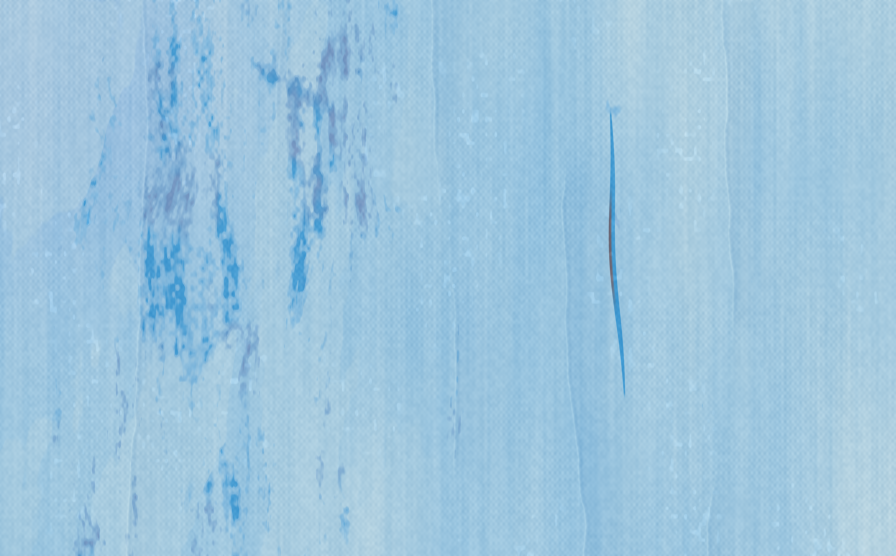
This texture is drawn by a Shadertoy shader. Its source:

```glsl
// Pale blue paint dragged down a woven canvas. Stretched noise scrapes the left
// half open to deeper blue and mauve between slanting pale smears; wavering
// ridges edge the layers and one narrow slit cuts the smooth right half.
#define PALE vec3(0.705, 0.822, 0.878)
#define SOFT vec3(0.555, 0.748, 0.872)
#define MID vec3(0.475, 0.705, 0.86)
#define DEEP vec3(0.25, 0.60, 0.82)
#define MAUVE vec3(0.49, 0.58, 0.74)
#define BROWN vec3(0.42, 0.40, 0.45)
#define SCRAPE_LEVEL 0.555
#define WEAVE_SIZE 0.0092
#define WEAVE_DEPTH 0.017
#define BRISTLE_DEPTH 0.034

float hash(vec2 p) {
    return fract(sin(dot(p, vec2(127.1, 311.7))) * 43758.5453);
}

float noise(vec2 p) {
    vec2 i = floor(p), f = fract(p);
    f = f * f * (3.0 - 2.0 * f);
    return mix(mix(hash(i), hash(i + vec2(1, 0)), f.x),
               mix(hash(i + vec2(0, 1)), hash(i + vec2(1, 1)), f.x), f.y);
}

float fbm(vec2 p) {
    float sum = 0.0, amp = 0.53;
    for (int i = 0; i < 4; i++) {
        sum += amp * noise(p);
        p = p * 2.03 + 17.3;
        amp *= 0.5;
    }
    return sum;
}

// Soft elliptical spot, one at its centre
float spot(vec2 p, vec2 centre, vec2 size) {
    vec2 d = (p - centre) / size;
    return exp(-dot(d, d));
}

// Smooth rise and fall between two bounds
float band(float x, float lo, float hi, float soft) {
    return smoothstep(lo - soft, lo + soft, x) * (1.0 - smoothstep(hi - soft, hi + soft, x));
}

// Broad tone of the covering coat
vec3 coat(vec2 p) {
    float tone = 0.52 + 0.22 * smoothstep(1.0, 1.45, p.x);
    tone -= 0.28 * band(p.x, 0.80, 1.10, 0.08) * (1.0 - 0.4 * p.y);
    tone += 0.90 * (fbm(p * vec2(5.0, 1.8) + 3.0) - 0.5);
    tone += 0.45 * (fbm(p * vec2(30.0, 2.2)) - 0.5);
    vec3 col = mix(SOFT, PALE, clamp(tone, 0.0, 1.0));
    return col + vec3(0.0, -0.025, 0.0) * spot(p, vec2(0.05, 0.85), vec2(0.4, 0.35));
}

// Crisp-edged pale smears, slightly slanted
float smear(vec2 p) {
    vec2 q = vec2(p.x - 0.18 * p.y, p.y);
    float n = fbm(q * vec2(8.0, 2.4) + 11.0) + 0.05 * noise(p * vec2(90.0, 30.0));
    return smoothstep(0.545, 0.575, n) * (1.0 - smoothstep(0.65, 0.85, p.x));
}

// How far the coat is scraped away, as a noise level
float scrapeLevel(vec2 p) {
    vec2 q = p + vec2(0.03 * (noise(p * 7.0) - 0.5), 0.0);
    float level = fbm(q * vec2(17.0, 3.6) + 41.0);
    level += 0.60 * (fbm(q * vec2(70.0, 8.0) + 5.0) - 0.5);
    level += 0.30 * (noise(q * vec2(170.0, 85.0)) - 0.5);
    level -= 0.34 * (1.0 - band(p.x, 0.11, 0.72, 0.12));
    level -= 0.12 * (1.0 - band(p.y, 0.08, 0.94, 0.08));
    level += 0.18 * spot(p, vec2(0.51, 0.72), vec2(0.055, 0.12));
    level += 0.15 * spot(p, vec2(0.56, 0.46), vec2(0.035, 0.15));
    level += 0.15 * spot(p, vec2(0.25, 0.38), vec2(0.035, 0.13));
    level += 0.13 * spot(p, vec2(0.43, 0.20), vec2(0.04, 0.15));
    level += 0.17 * spot(p, vec2(0.72, 0.70), vec2(0.025, 0.17));
    // Hooked stroke near the top, with a thick pale dab at its end
    float along = (p.x - 0.44) / 0.16;
    float hook = p.y - 0.92 + 0.11 * sqrt(clamp(along, 0.0, 1.0)) + 0.02 * (noise(p * 35.0) - 0.5);
    level += 0.24 * exp(-pow(hook / 0.018, 2.0)) * band(along, 0.1, 0.9, 0.15);
    return level - 0.35 * spot(p, vec2(0.63, 0.835), vec2(0.045, 0.022));
}

// Lit and shaded rims where one paint layer ends on another
float ridges(vec2 p) {
    float sum = 0.0;
    for (int i = 0; i < 5; i++) {
        float k = float(i);
        float x = 0.27 + 0.26 * k + 0.08 * (noise(vec2(p.y * 2.5, k * 9.0)) - 0.5)
                + 0.012 * (fbm(vec2(p.y * 16.0, k * 5.0)) - 0.5);
        float d = p.x - x;
        float rim = exp(-pow(d / 0.002, 2.0)) - 0.7 * exp(-pow((d - 0.005) / 0.003, 2.0));
        rim -= 0.6 * smoothstep(-0.001, 0.002, d) * exp(-d * d / 0.004);
        sum += rim * smoothstep(0.30, 0.65, noise(vec2(p.y * 3.5 + 3.0, k * 7.0 + 2.0)));
    }
    return sum;
}

void mainImage(out vec4 fragColor, in vec2 fragCoord) {
    vec2 p = fragCoord / iResolution.y;
    float smeared = smear(p);
    vec3 col = mix(coat(p), PALE, 0.4 * smeared);

    // Scraped streaks down to the under-paint
    float level = scrapeLevel(p) - SCRAPE_LEVEL - 0.11 * smeared;
    float mauve = smoothstep(0.50, 0.64, fbm(p * vec2(11.0, 6.0) + 70.0)
                + 0.20 * spot(p, vec2(0.51, 0.75), vec2(0.06, 0.07)));
    col = mix(col, mix(MID, MAUVE, 0.4 * mauve), 0.8 * smoothstep(-0.07, 0.11, level));
    col = mix(col, mix(DEEP, MAUVE, 0.85 * mauve), 0.9 * smoothstep(0.10, 0.24, level));

    // Slit: tapered blue opening with a brown left lip
    float t = clamp((0.80 - p.y) / 0.51, 0.0, 1.0);
    float dx = p.x - (1.098 + 0.024 * t * t + 0.003 * sin(t * 9.0));
    float halfWidth = 0.0012 + 0.0045 * sin(3.14159 * t);
    float cut = (1.0 - smoothstep(-0.0015, 0.0015, abs(dx) - halfWidth)) * band(p.y, 0.29, 0.80, 0.01);
    float lip = (1.0 - smoothstep(-0.003, 0.001, dx)) * band(t, 0.32, 0.65, 0.08);
    col = mix(col, mix(DEEP, BROWN, lip), cut);
    float knot = spot(p, vec2(1.10, 0.805), vec2(0.018, 0.022)) * noise(p * vec2(130.0, 60.0));
    col = mix(col, MID, smoothstep(0.2, 0.5, knot));

    // Relief: rims, bristle marks, weave and pale flecks
    float bristle = noise(p * vec2(150.0, 5.0)) + noise(p * vec2(70.0, 2.5)) - 1.0;
    vec2 thread = 6.28318 * p / WEAVE_SIZE;
    float weave = cos(thread.x) * (0.35 + 0.8 * cos(thread.y * 0.8)) * (0.4 + noise(p * 12.0));
    float grain = 2.2 * (noise(p * vec2(170.0, 140.0)) - 0.5);
    float fleck = smoothstep(0.72, 0.95, noise(p * vec2(120.0, 70.0) + 9.0))
                * smoothstep(0.48, 0.65, fbm(p * vec2(9.0, 4.0) + 25.0));
    col += 0.036 * ridges(p) * vec3(1.2, 0.9, 0.5) + 0.05 * fleck;
    col += BRISTLE_DEPTH * bristle * vec3(1.0, 0.6, 0.3);
    col += WEAVE_DEPTH * (weave + grain) * vec3(1.2, 0.9, 0.6);
    fragColor = vec4(clamp(col, 0.0, 1.0), 1.0);
}
```
